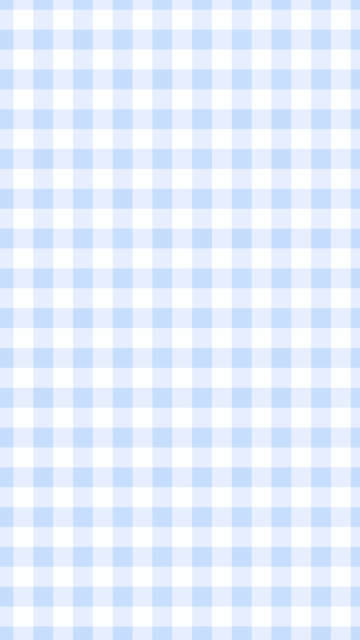
Give the GLSL for this pattern, as a WebGL 2 fragment shader.

```glsl
#version 300 es
precision highp float;

uniform vec2 u_resolution;
out vec4 fragColor;

#define REPEATS vec2(9.07, 16.084)   // checks across and down
#define PHASE vec2(0.84, 0.7445)     // band start, from left and top
#define BAND_SHARE 0.5               // band width per repeat
#define EDGE_SOFTNESS 0.0022         // half blur, in canvas widths
#define CLOTH_VARIATION 0.006        // tone change between squares
#define WHITE vec3(0.992, 1.0, 1.0)
#define PALE_BLUE vec3(0.906, 0.937, 1.0)
#define SKY_BLUE vec3(0.780, 0.870, 0.992)

float hash(vec2 p) {
    p = fract(p * vec2(0.1031, 0.1137));
    p += dot(p, p.yx + 33.33);
    return fract((p.x + p.y) * p.x * 17.0);
}

// Coverage of the repeating vertical (x) and horizontal (y) bands
vec2 bandCoverage(vec2 t, vec2 softness) {
    vec2 fromCentre = abs(fract(t - 0.5 * BAND_SHARE + 0.5) - 0.5);
    vec2 d = fromCentre - 0.5 * BAND_SHARE;
    return 1.0 - smoothstep(-softness, softness, d);
}

void main() {
    vec2 uv = gl_FragCoord.xy / u_resolution;
    uv.y = 1.0 - uv.y;
    vec2 t = uv * REPEATS - PHASE;

    // Edge blur never narrower than a pixel
    float blur = max(EDGE_SOFTNESS * u_resolution.x, 0.6);
    vec2 band = bandCoverage(t, blur * REPEATS / u_resolution);

    // Crossing bands deepen the tint
    vec3 plainRow = mix(WHITE, PALE_BLUE, band.x);
    vec3 tintedRow = mix(PALE_BLUE, SKY_BLUE, band.x);
    vec3 color = mix(plainRow, tintedRow, band.y);

    // Faint tone change in the crossings
    float tone = hash(floor(t) + 40.0) - 0.5;
    color += CLOTH_VARIATION * tone * band.x * band.y;

    fragColor = vec4(clamp(color, 0.0, 1.0), 1.0);
}
```
